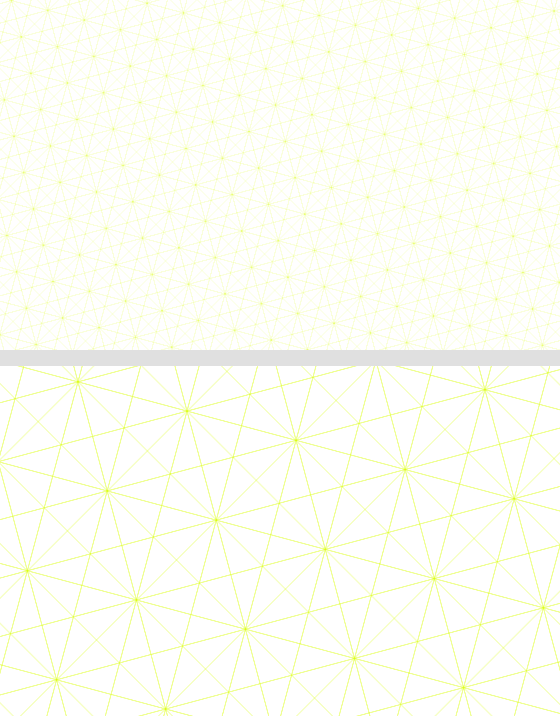
Top, the full canvas; bottom, a detail of the centre.
Give the GLSL for this pattern, as a Shadertoy shader.

```glsl
const vec3 PAPER = vec3(1.0);
const vec3 LIME = vec3(0.85, 1.0, 0.0);
const float STAR_SPACING = 0.1075;               // all lengths in canvas heights
const vec2 STAR_ORIGIN = vec2(0.0153, 0.0959);   // one star, from the canvas centre
const float BOLD_WIDTH = 0.0005;
const float FINE_WIDTH = 0.0003;

// Distance to the nearest of a family of parallel lines
float parallelDistance(vec2 p, vec2 normal, float spacing) {
    return abs(fract(dot(p, normal) / spacing + 0.5) - 0.5) * spacing;
}

// Share of a box of the given footprint covered by a thin line
float lineCoverage(float dist, float width, float footprint) {
    float upper = min(dist + 0.5 * footprint, 0.5 * width);
    float lower = max(dist - 0.5 * footprint, -0.5 * width);
    return clamp((upper - lower) / footprint, 0.0, 1.0);
}

// Six line families crossing in twelve-pointed stars on a triangular lattice
float starLattice(vec2 p, float spacing, float pixel) {
    float uncovered = 1.0;
    for (int k = 0; k < 6; k++) {
        float angle = radians(-15.0 + 30.0 * float(k));
        vec2 normal = vec2(-sin(angle), cos(angle));

        // Even families are triangle edges, odd ones are medians
        float gap = spacing * (k % 2 == 0 ? 0.5 * sqrt(3.0) : 0.5);

        // The two diagonal families are finer
        float width = k % 3 == 2 ? FINE_WIDTH : BOLD_WIDTH;

        float footprint = pixel * (abs(normal.x) + abs(normal.y));
        float dist = parallelDistance(p, normal, gap);
        uncovered *= 1.0 - lineCoverage(dist, width, footprint);
    }
    return 1.0 - uncovered;
}

void mainImage(out vec4 fragColor, in vec2 fragCoord) {
    float pixel = 1.0 / iResolution.y;
    vec2 p = (fragCoord - 0.5 * iResolution.xy) * pixel;
    float ink = starLattice(p - STAR_ORIGIN, STAR_SPACING, pixel);
    fragColor = vec4(mix(PAPER, LIME, ink), 1.0);
}
```
